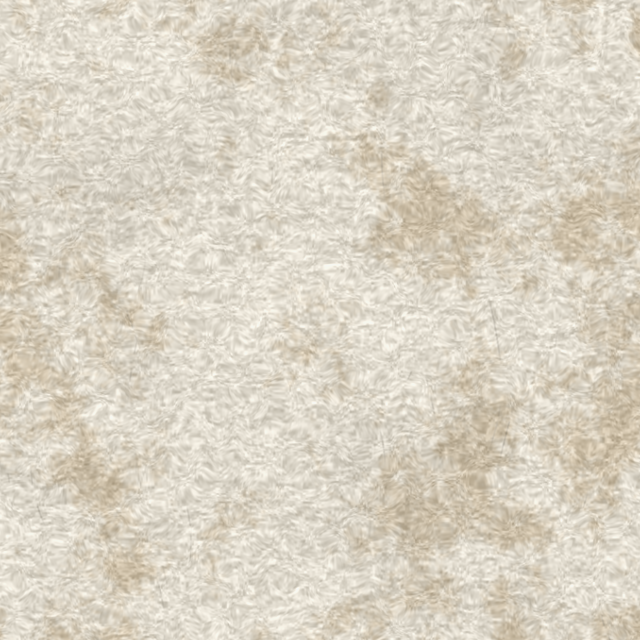
This texture is drawn by a three.js fragment shader. Its source:

```glsl
// Aged cream paper with ragged tan stains, fine fibrous grain and faint scratches.
#define PAPER vec3(0.888, 0.866, 0.816)
#define STAIN vec3(0.755, 0.685, 0.570)
#define SHADOW vec3(0.700, 0.675, 0.625)
#define STAIN_SCALE 6.0
#define STAIN_AMOUNT 0.68
#define FIBRE_SCALE vec2(115.0, 205.0)
#define FINE_SCALE 270.0
#define GRAIN_CONTRAST 0.26
#define SCRATCH_COUNT 26
#define SCRATCH_WIDTH 0.0018
#define SCRATCH_AMOUNT 0.38

varying vec2 vUv;

float hash(vec2 p) {
  vec3 q = fract(p.xyx * 0.1031);
  q += dot(q, q.yzx + 33.33);
  return fract((q.x + q.y) * q.z);
}

float noise(vec2 p) {
  vec2 cell = floor(p);
  vec2 f = fract(p);
  f = f * f * (3.0 - 2.0 * f);
  float low = mix(hash(cell), hash(cell + vec2(1.0, 0.0)), f.x);
  float high = mix(hash(cell + vec2(0.0, 1.0)), hash(cell + 1.0), f.x);
  return mix(low, high, f.y);
}

// Slowly decaying octaves keep the stain edges crumbly.
float roughNoise(vec2 p) {
  float sum = 0.0;
  float total = 0.0;
  float weight = 1.0;
  for (int i = 0; i < 6; i++) {
    sum += weight * noise(p);
    total += weight;
    weight *= 0.75;
    p = mat2(1.6, 1.2, -1.2, 1.6) * p + 17.3;
  }
  return sum / total;
}

// Short wavy fibres, mostly lying across the sheet, over finer tooth.
float paperGrain(vec2 p) {
  vec2 sway = vec2(noise(p * 38.0 + 50.0), noise(p * 38.0 + 90.0)) - 0.5;
  vec2 bent = p + 0.014 * sway;
  float fibre = noise(bent * FIBRE_SCALE + 7.0) - 0.5;
  float tooth = noise(bent * FINE_SCALE + 31.0) - 0.5;
  float streak = noise(bent * vec2(28.0, 180.0) + 63.0) - 0.5;
  return 0.60 * fibre + 0.45 * tooth + 0.22 * streak;
}

// Thin, bowed, mostly upright marks, worn away in places.
float scratches(vec2 p) {
  float marks = 0.0;
  for (int i = 0; i < SCRATCH_COUNT; i++) {
    float id = float(i) + 1.0;
    vec2 q = p - vec2(hash(vec2(id, 3.0)), hash(vec2(id, 11.0)));
    float halfLength = mix(0.02, 0.075, hash(vec2(id, 19.0)));
    float tilt = 0.9 * (hash(vec2(id, 27.0)) - 0.5);
    float bow = 5.0 * (hash(vec2(id, 35.0)) - 0.5);
    float offset = abs(q.x - tilt * q.y - bow * q.y * q.y);
    float line = 1.0 - smoothstep(0.0, SCRATCH_WIDTH * 1.6, offset);
    float ends = 1.0 - smoothstep(0.4, 1.0, abs(q.y) / halfLength);
    marks = max(marks, line * ends * mix(0.35, 1.0, hash(vec2(id, 43.0))));
  }
  return marks * smoothstep(0.25, 0.60, noise(p * 75.0 + 5.0));
}

void main() {
  vec2 p = vUv;

  // Tan stains, slightly denser towards the border.
  vec2 fromCentre = abs(p - 0.5) * 2.0;
  float border = smoothstep(0.6, 1.0, max(fromCentre.x, fromCentre.y));
  float blotch = roughNoise(p * STAIN_SCALE + 4.0) + 0.025 * border;
  float stain = smoothstep(0.49, 0.71, blotch);
  vec3 color = mix(PAPER, STAIN, STAIN_AMOUNT * stain);

  // Cool, soft soiling.
  float soil = smoothstep(0.48, 0.75, roughNoise(p * 4.0 + 140.0));
  color = mix(color, SHADOW, 0.20 * soil);

  color = mix(color, SHADOW * 0.9, SCRATCH_AMOUNT * scratches(p));
  color += GRAIN_CONTRAST * paperGrain(p) * vec3(0.98, 1.0, 1.05);

  gl_FragColor = vec4(clamp(color, 0.0, 0.97), 1.0);
}
```
